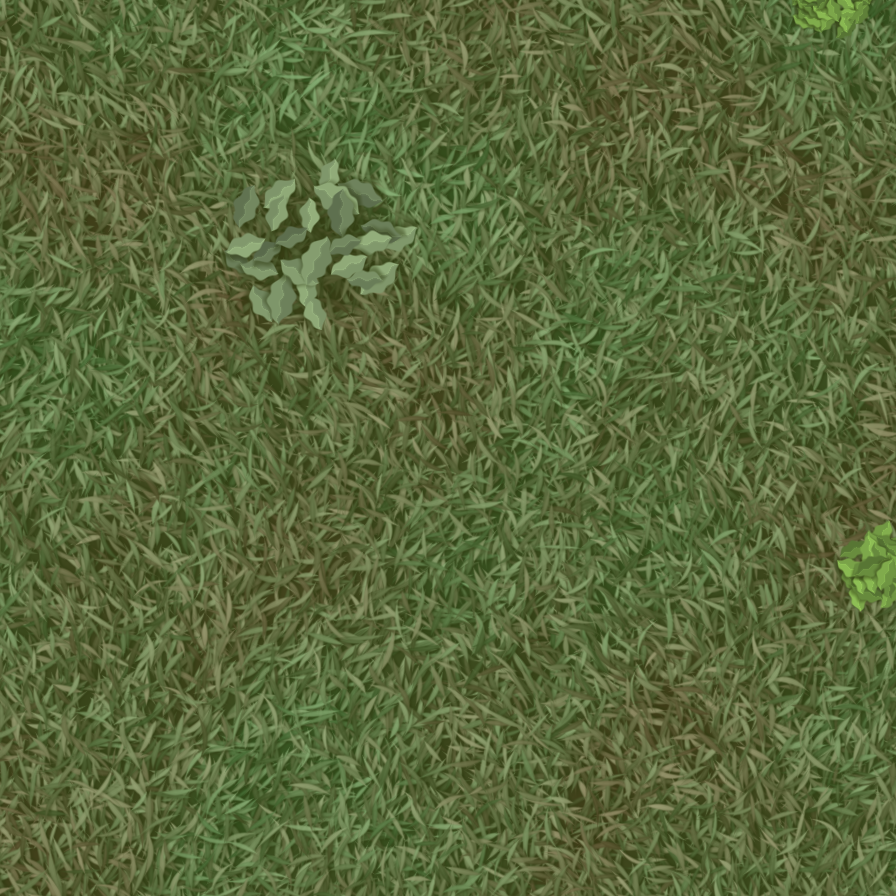
This texture is drawn by a WebGL 1 fragment shader. Its source:

```glsl
precision highp float;
// A rough lawn seen from above: layers of short curved blades, one per grid
// cell, that lean with a slow flow field and shade what lies beneath them.
// Cellular noise shades the tufts; spirals of broad leaves form the weeds.
uniform vec2 u_resolution;

const vec3 SHADE = vec3(0.18, 0.23, 0.06);
const vec3 LIGHT = vec3(0.58, 0.65, 0.46);
const vec3 WARMTH = vec3(0.040, -0.022, 0.004);
const vec3 WEED_PALE = vec3(0.49, 0.58, 0.41);
const vec3 WEED_FRESH = vec3(0.47, 0.63, 0.28);
const int LAYERS = 10;
const int LEAVES = 26;
const float CELL = 0.027;         // blade spacing
const float BLADE_WIDTH = 0.0029; // half width at the middle
const float SOFTNESS = 0.0015;
const float SHADOW_DEPTH = 0.30;
const float TUFT_SIZE = 0.075;
const float GOLDEN_ANGLE = 2.39996;

vec4 hash4(vec2 p) {
  vec4 q = fract(p.xyxy * vec4(0.1031, 0.1030, 0.0973, 0.1099));
  q += dot(q, q.wzxy + 33.33);
  return fract((q.xxyz + q.yzzw) * q.zywx);
}

mat2 turn(float a) {
  float c = cos(a), s = sin(a);
  return mat2(c, -s, s, c);
}

// Slow variation from layered sines, about -1 to 1
float patches(vec2 p) {
  float broad = sin(p.x * 9.0 + 2.0 * sin(p.y * 7.0 + 1.0));
  float fine = sin(p.y * 17.0 - p.x * 8.0 + 2.0 * sin(p.x * 15.0));
  return 0.55 * broad + 0.45 * fine;
}

// Cellular noise: distance to the nearest tuft centre
float tufts(vec2 p) {
  vec2 q = p / TUFT_SIZE, base = floor(q);
  float nearest = 2.0;
  for (int j = -1; j <= 1; j++)
    for (int i = -1; i <= 1; i++) {
      vec2 cell = base + vec2(float(i), float(j));
      nearest = min(nearest, length(q - cell - hash4(cell + 71.0).xy));
    }
  return nearest;
}

// Signed depth inside a pointed oval lying along y
float oval(vec2 d, float halfLength, float halfWidth) {
  float t = d.y / halfLength;
  return halfWidth * (1.0 - t * t) - abs(d.x);
}

float cover(float depth, float soft) {
  return smoothstep(-soft, soft, depth);
}

vec3 grass(float tone, float warm) {
  return mix(SHADE, LIGHT, tone) + WARMTH * warm;
}

vec3 addBlades(vec3 color, vec2 p, float layer, float shading, float warm) {
  vec2 q = p / CELL + layer * vec2(0.37, 0.61);
  vec2 base = floor(q);
  for (int j = -1; j <= 1; j++)
    for (int i = -1; i <= 1; i++) {
      vec2 cell = base + vec2(float(i), float(j));
      vec4 r = hash4(cell + layer * 37.0 + 200.0);
      vec4 s = hash4(cell.yx + layer * 53.0 + 400.0);
      float lean = 0.55 * sin(cell.x * 0.23 + 2.0 * sin(cell.y * 0.17));
      float angle = lean + (r.z + s.x - 1.0) * 1.9;
      vec2 d = turn(angle) * (q - cell - r.xy);
      float halfLength = mix(0.45, 0.85, r.w);
      d.x += (s.y - 0.5) * 0.7 * d.y * d.y;
      float halfWidth = BLADE_WIDTH / CELL * mix(0.65, 1.15, s.z);
      float soft = SOFTNESS / CELL;
      float depth = oval(d, halfLength, halfWidth);
      float shadow = cover(oval(d - vec2(0.09, -0.04), halfLength, halfWidth), soft * 2.0);
      color = mix(color, SHADE, SHADOW_DEPTH * shadow);
      float tone = mix(0.20, 0.88, s.w) + shading + 0.08 * d.y / halfLength;
      tone += 0.10 * clamp(depth / halfWidth, 0.0, 1.0);
      color = mix(color, grass(tone, warm + r.z * 1.6 - 0.8), cover(depth, soft) * 0.9);
    }
  return color;
}

vec3 addWeed(vec3 color, vec2 p, vec2 center, float radius, float size, vec3 tint) {
  vec2 local = p - center;
  if (length(local) > radius + size * 2.5) return color;
  color = mix(color, SHADE, 0.5 * smoothstep(radius, radius * 0.4, length(local)));
  for (int k = 0; k < LEAVES; k++) {
    float n = float(LEAVES - k);
    vec4 r = hash4(vec2(n, center.x * 90.0));
    float a = n * GOLDEN_ANGLE + r.x * 0.7;
    vec2 root = radius * sqrt(n / float(LEAVES)) * vec2(sin(a), 0.8 * cos(a));
    vec2 d = turn(a + (r.y - 0.5) * 1.5) * (local - root);
    float halfLength = size * mix(0.7, 1.15, r.z), halfWidth = halfLength * 0.52;
    d.x += 0.06 * size * sin(d.y / size * 9.0 + r.w * 6.0);
    float shadow = cover(oval(d - size * vec2(0.15, -0.15), halfLength, halfWidth), size * 0.2);
    color = mix(color, SHADE, 0.5 * shadow);
    float vein = 1.0 - smoothstep(0.0, size * 0.09, abs(d.x));
    vec3 leaf = tint * (mix(0.76, 1.12, r.w) + 0.06 * vein + 0.07 * sign(d.x));
    color = mix(color, leaf, cover(oval(d, halfLength, halfWidth), SOFTNESS));
  }
  return color;
}

void main() {
  vec2 p = gl_FragCoord.xy / u_resolution.y;
  float dry = patches(p);
  float shading = 0.10 * (0.5 - tufts(p)) - 0.04 * dry;
  vec3 color = grass(0.12 + shading, dry);
  for (int k = 0; k < LAYERS; k++)
    color = addBlades(color, p, float(k), shading, dry * 0.7);
  color = addWeed(color, p, vec2(0.35, 0.725), 0.100, 0.026, WEED_PALE);
  color = addWeed(color, p, vec2(0.93, 0.995), 0.040, 0.014, WEED_FRESH);
  color = addWeed(color, p, vec2(0.985, 0.365), 0.045, 0.018, WEED_FRESH);
  gl_FragColor = vec4(color, 1.0);
}
```
